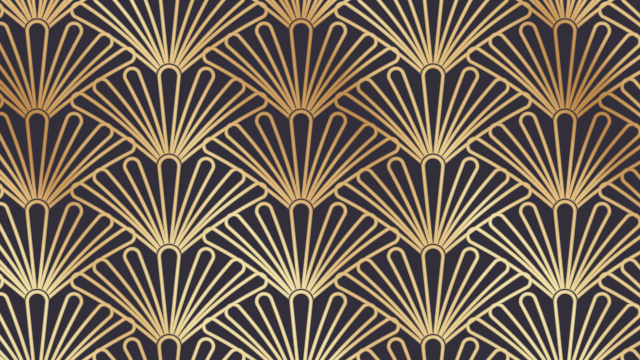
Reproduce this pattern procedurally as a WebGL 2 fragment shader.

```glsl
#version 300 es
precision highp float;

uniform vec2 u_resolution;
out vec4 fragColor;

// Layout, in units of canvas height
const vec2 REPEAT = vec2(0.7333, 0.2505);   // column pair width, fan height
const vec2 ORIGIN = vec2(0.103, 0.690);     // foot of one fan
const float HALF_LINE = 0.0053;
const float CAP_RADIUS = 0.0275;            // rounded end of the middle petal
const float SIDE_RADIUS = 0.0208;           // rounded end of the other petals
const float ROOT_RADIUS = 0.0045;
const float CAP_GAP = 0.0030;               // dark gap around each cap
const float MID_LENGTH = 0.2234;
const float LENGTH_STEP = 0.0235;
const float BEND_STEP = 0.012;
const float ROOT_SPREAD = 0.38;
const int SIDE_PETALS = 3;

// Colours
const vec3 NIGHT = vec3(0.195, 0.185, 0.230);
const vec3 PALE_GOLD = vec3(0.96, 0.89, 0.66);
const vec3 MID_GOLD = vec3(0.90, 0.75, 0.50);
const vec3 DEEP_GOLD = vec3(0.76, 0.55, 0.31);
const float RIM_SHADE = 0.84;

vec2 heading(float angle) {
    return vec2(sin(angle), cos(angle));
}

// Outline of a bent teardrop; index counts outward from the middle petal
float petalOutline(vec2 p, float index) {
    vec2 root = CAP_RADIUS * (heading(ROOT_SPREAD * index) - vec2(0.0, 1.0));
    float angle = 0.473 * index - 0.045 * index * index;
    vec2 tip = (MID_LENGTH + LENGTH_STEP * index) * heading(angle);
    vec2 axis = tip - root;
    float t = clamp(dot(p - root, axis) / dot(axis, axis), 0.0, 1.0);
    vec2 side = normalize(vec2(-axis.y, axis.x));
    vec2 spine = root + axis * t + side * BEND_STEP * index * t * (1.0 - t);
    float tipRadius = index < 0.5 ? CAP_RADIUS : SIDE_RADIUS;
    float radius = mix(ROOT_RADIUS, tipRadius, t);
    return abs(length(p - spine) - radius) - HALF_LINE;
}

// Mirrored petals, cut away around the cap of the fan below
float fan(vec2 p) {
    p.x = abs(p.x);
    float d = 1.0;
    for (int i = 0; i <= SIDE_PETALS; i++) {
        d = min(d, petalOutline(p, float(i)));
    }
    float clearing = CAP_RADIUS + HALF_LINE + CAP_GAP;
    return max(d, clearing - length(p + vec2(0.0, CAP_RADIUS)));
}

// Two staggered sets of columns, with fans above and below
float fanField(vec2 p) {
    float d = 1.0;
    for (int column = 0; column < 2; column++) {
        vec2 q = p - ORIGIN - 0.5 * REPEAT * float(column);
        q -= REPEAT * vec2(round(q.x / REPEAT.x), floor(q.y / REPEAT.y));
        for (int row = -1; row <= 1; row++) {
            d = min(d, fan(q + vec2(0.0, REPEAT.y * float(row))));
        }
    }
    return d;
}

// Slow drift of the foil from pale to deep gold
vec3 foil(vec2 p) {
    float warmth = 0.42
        + 0.24 * cos(8.2 * (p.x - 0.1) + 3.4 * (p.y - 0.7))
        + 0.24 * cos(5.5 * (p.y - 0.72))
        + 0.10 * sin(19.0 * p.x + 11.0 * p.y);
    vec3 gold = mix(PALE_GOLD, MID_GOLD, smoothstep(0.0, 0.55, warmth));
    return mix(gold, DEEP_GOLD, smoothstep(0.5, 1.0, warmth));
}

void main() {
    vec2 p = gl_FragCoord.xy / u_resolution.y;
    float edge = 0.9 / u_resolution.y;
    float d = fanField(p);

    // Gold line with a slightly darker rim
    float core = smoothstep(0.0, HALF_LINE, -d);
    vec3 gold = foil(p) * mix(RIM_SHADE, 1.0, core);
    float ink = 1.0 - smoothstep(-edge, edge, d);
    fragColor = vec4(mix(NIGHT, gold, ink), 1.0);
}
```
